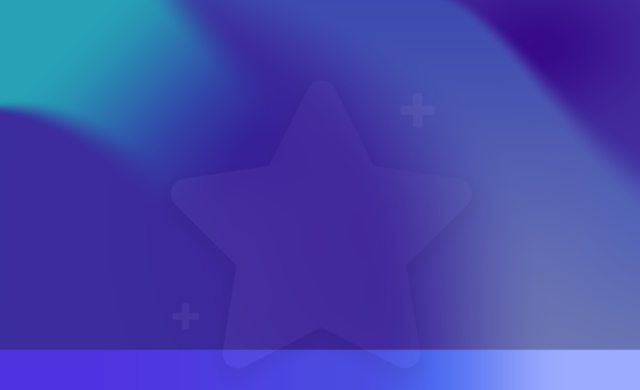
Reproduce this background procedurally as a WebGL 2 fragment shader.

```glsl
#version 300 es
precision highp float;

uniform vec2 u_resolution;
out vec4 fragColor;

const float TAU = 6.2831853;
const vec3 INDIGO = vec3(0.235, 0.175, 0.62);
const vec3 VIOLET = vec3(0.24, 0.14, 0.60);
const vec3 TEAL = vec3(0.15, 0.63, 0.71);
const vec3 BLUE = vec3(0.19, 0.28, 0.66);
const vec3 BAND_TOP = vec3(0.235, 0.29, 0.69);
const vec3 BAND_LOW = vec3(0.42, 0.46, 0.70);
const vec3 PLUM = vec3(0.215, 0.04, 0.54);
const vec3 PURPLE = vec3(0.26, 0.18, 0.62);

float glow(vec2 p, vec2 center, vec2 radius) {
  vec2 d = (p - center) / radius;
  return exp(-dot(d, d));
}

// Rounded five-pointed star, folded into half of one sector
float starDistance(vec2 p, float tipRadius, float notchRadius, float rounding) {
  float sector = TAU / 5.0;
  float angle = abs(mod(atan(p.x, p.y) + 0.5 * sector, sector) - 0.5 * sector);
  vec2 q = length(p) * vec2(sin(angle), cos(angle));
  vec2 tip = vec2(0.0, tipRadius);
  vec2 notch = notchRadius * vec2(sin(0.5 * sector), cos(0.5 * sector));
  vec2 edge = notch - tip;
  vec2 rel = q - tip;
  float along = clamp(dot(rel, edge) / dot(edge, edge), 0.0, 1.0);
  float side = sign(rel.y * edge.x - rel.x * edge.y);
  return side * length(rel - edge * along) - rounding;
}

float barDistance(vec2 p, vec2 halfSize, float rounding) {
  vec2 d = abs(p) - halfSize + rounding;
  return length(max(d, 0.0)) + min(max(d.x, d.y), 0.0) - rounding;
}

float plusDistance(vec2 p, float arm, float thickness) {
  float across = barDistance(p, vec2(arm, thickness), 0.6 * thickness);
  float upright = barDistance(p, vec2(thickness, arm), 0.6 * thickness);
  return min(across, upright);
}

float fill(float dist, float pixel) {
  return 1.0 - smoothstep(-pixel, pixel, dist);
}

// Teal corner cut by a parabola below and a soft slanted edge on the right
vec3 addTeal(vec3 color, vec2 p, float depth) {
  float softness = 0.018 + 0.16 * p.x;
  float lower = smoothstep(-softness, softness, p.y - 0.725 + 1.244 * p.x * p.x);
  float right = 1.0 - smoothstep(-0.07, 0.10, p.x - 0.44 - 0.862 * depth);
  float diagonal = p.x + depth;
  vec3 tint = mix(TEAL, BLUE, smoothstep(0.28, 0.84, diagonal));
  float fade = 1.0 - smoothstep(0.66, 1.05, diagonal);
  return mix(color, tint, lower * right * fade);
}

// Pale band bending from the top down to the lower right
vec3 addBand(vec3 color, vec2 p, float depth) {
  float leftEdge = 1.22 - 0.67 * exp(-3.9 * depth);
  float mask = smoothstep(-0.23, 0.23, p.x - leftEdge);
  vec3 tint = mix(BAND_TOP, BAND_LOW, smoothstep(-0.1, 0.95, depth));
  tint = mix(tint, BLUE + 0.08, 0.45 * glow(p, vec2(1.68, 0.48), vec2(0.18, 0.28)));
  return mix(color, tint, mask);
}

// Dark fold in the upper right corner
vec3 addFold(vec3 color, vec2 p, float depth) {
  float rise = smoothstep(1.08, 1.75, p.x);
  float softness = 0.02 + 0.07 * rise;
  float mask = smoothstep(-softness, softness, 0.52 * rise - 0.02 - depth);
  vec3 tint = mix(PURPLE, PLUM, glow(p, vec2(1.38, 0.88), vec2(0.24, 0.17)));
  return mix(color, tint, mask);
}

vec3 backdrop(vec2 p) {
  float depth = 1.0 - p.y;
  vec3 color = mix(INDIGO, VIOLET, glow(p, vec2(0.88, 0.40), vec2(0.42, 0.45)));
  color -= vec3(0.03, 0.03, 0.01) * glow(p, vec2(0.62, 0.65), vec2(0.15));
  color = addBand(color, p, depth);
  color = addTeal(color, p, depth);
  return addFold(color, p, depth);
}

vec3 bottomStrip(float x) {
  vec3 color = mix(vec3(0.31, 0.20, 0.88), vec3(0.29, 0.30, 0.88), smoothstep(0.2, 1.0, x));
  color = mix(color, vec3(0.30, 0.42, 0.94), smoothstep(0.92, 1.16, x));
  return mix(color, vec3(0.61, 0.67, 1.0), smoothstep(1.08, 1.46, x));
}

void main() {
  vec2 p = gl_FragCoord.xy / u_resolution.y;
  p.x *= 1.641 * u_resolution.y / u_resolution.x;
  float pixel = 1.0 / u_resolution.y;

  vec3 color = backdrop(p);
  color = mix(color, bottomStrip(p.x), fill(p.y - 0.103, pixel));

  // Faint star with a soft shadow beneath it
  vec2 center = vec2(0.824, 0.39);
  float star = starDistance(p - center, 0.365, 0.185, 0.039);
  float shadow = starDistance(p - center + vec2(0.0, 0.02), 0.365, 0.185, 0.039);
  float starMask = fill(star, pixel);
  color *= 1.0 - 0.05 * (1.0 - smoothstep(-0.02, 0.05, shadow)) * (1.0 - starMask);
  float sheen = mix(0.045, 0.02, smoothstep(0.5, 1.15, p.x));
  color = mix(color, vec3(0.9, 0.8, 0.95), sheen * starMask);

  // Two small plus signs
  float plusLarge = plusDistance(p - vec2(1.071, 0.717), 0.044, 0.012);
  float plusSmall = plusDistance(p - vec2(0.476, 0.189), 0.034, 0.009);
  color = mix(color, vec3(0.8, 0.75, 0.95), 0.07 * fill(min(plusLarge, plusSmall), pixel));

  fragColor = vec4(color, 1.0);
}
```
